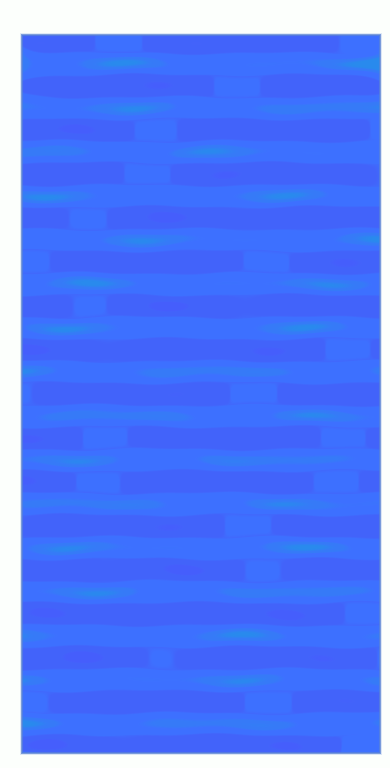
Reproduce this background procedurally as a WebGL 1 fragment shader.

```glsl
precision highp float;

uniform vec2 u_resolution;

const float TAU = 6.2831853;
const float ROWS = 16.364;      // stripe periods down the panel
const float FIRST_ROW = 0.682;  // periods from the panel top to the first crest
const vec2 PANEL_MIN = vec2(0.0538, 0.0182);
const vec2 PANEL_MAX = vec2(0.9770, 0.9557);

const vec3 PAPER = vec3(0.99, 1.00, 0.99);
const vec3 RIM = vec3(0.36, 0.52, 0.83);
const vec3 DEEP = vec3(0.27, 0.37, 0.99);
const vec3 INDIGO = vec3(0.26, 0.39, 0.98);
const vec3 AZURE = vec3(0.24, 0.44, 1.00);
const vec3 BRIGHT = vec3(0.21, 0.48, 0.97);
const vec3 CORE = vec3(0.16, 0.54, 0.93);

float hash(float n) {
  return fract(sin(n * 127.1 + 3.7) * 4375.85);
}

// Layered sines along a row, shifted by the row seed
float ripple(float x, float seed) {
  float a = TAU * hash(seed);
  float b = TAU * hash(seed + 41.0);
  return 0.6 * sin(x * 10.5 + a) + 0.4 * sin(x * 18.0 + b);
}

// Soft step from one flat tone to the next
float level(float value, float edge, float softness) {
  return smoothstep(edge - softness, edge + softness, value);
}

// Light gathering in the panel corners, strongest at the top
float cornerGlow(vec2 p) {
  float side = min(p.x, 1.0 - p.x);
  float top = exp(-side * 26.0 - abs(p.y - 0.965) * 22.0);
  float bottom = exp(-side * 12.0 - p.y * 45.0);
  return top + 0.6 * bottom;
}

// Distance inward from the panel border, in canvas heights
float borderDistance(vec2 uv, float aspect) {
  vec2 inset = min(uv - PANEL_MIN, PANEL_MAX - uv);
  return min(inset.x * aspect, inset.y);
}

vec3 stripes(vec2 p) {
  float row = (1.0 - p.y) * ROWS - FIRST_ROW;
  row += 0.025 * sin(p.x * 13.0 + p.y * 37.0) + 0.015 * sin(p.x * 29.0 - p.y * 61.0);
  float wave = cos(TAU * row);
  float crest = max(wave, 0.0);
  float trough = max(-wave, 0.0);
  float glow = cornerGlow(p);

  // Gaps split the dark bands into rounded pills
  float darkRipple = ripple(p.x, floor(row) + 90.0);
  float gap = smoothstep(0.35, 0.75, darkRipple);
  float field = wave + trough * gap * 1.35 + glow * 1.5;

  // Stretched highlights run along the crests
  float streak = 0.5 + 0.5 * ripple(p.x, floor(row + 0.5) + 17.0);
  float light = pow(crest, 1.5) * streak + glow * 0.7;

  float deep = level(trough * -darkRipple, 0.72, 0.08);
  vec3 color = mix(INDIGO, DEEP, deep);
  color = mix(color, AZURE, level(field, 0.02, 0.16));
  color = mix(color, BRIGHT, level(light, 0.50, 0.10));
  return mix(color, CORE, level(light, 0.84, 0.14));
}

void main() {
  vec2 uv = gl_FragCoord.xy / u_resolution;
  vec2 p = (uv - PANEL_MIN) / (PANEL_MAX - PANEL_MIN);
  float border = borderDistance(uv, u_resolution.x / u_resolution.y);

  // Paper fades through a greyish rim into the panel
  vec3 color = mix(PAPER, RIM, smoothstep(-0.0015, 0.0015, border));
  color = mix(color, stripes(p), smoothstep(0.0010, 0.0035, border));
  gl_FragColor = vec4(color, 1.0);
}
```
